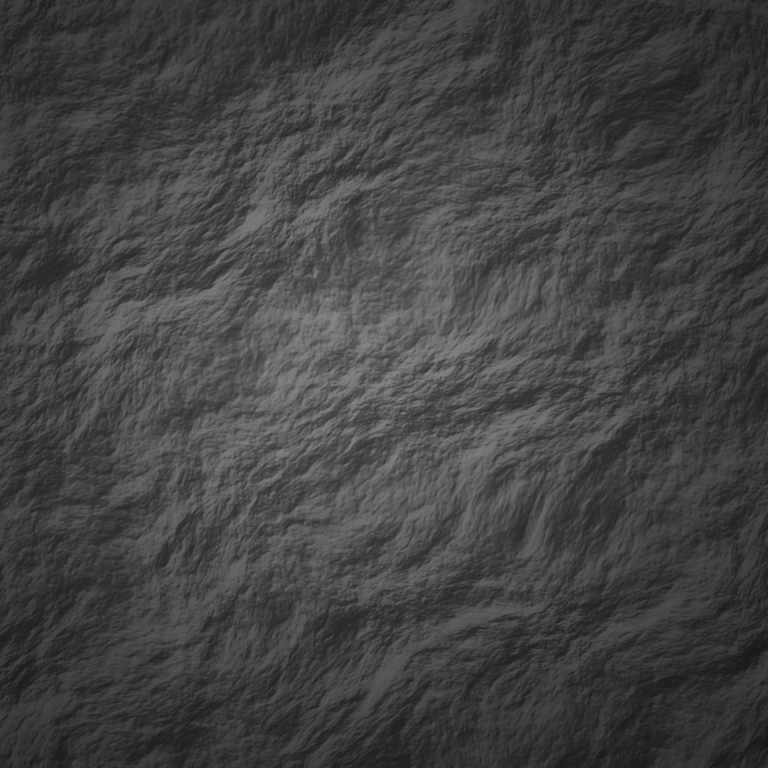
A WebGL 1 fragment shader for this texture:

```glsl
precision highp float;
// Dark rough stone: a creased fractal height field, stretched along a diagonal
// grain, is lit from the upper left. Its slope towards the light sets the
// tone, and a soft pool of light brightens the middle over dim borders.

uniform vec2 u_resolution;

const vec3 STONE_TINT = vec3(1.008, 0.996, 0.998);
const float EDGE_TONE = 0.150;       // brightness far from the pool of light
const float POOL_TONE = 0.385;       // brightness at its centre
const vec2 POOL_CENTRE = vec2(0.45, 0.53);
const vec2 POOL_FALLOFF = vec2(4.6, 5.6);
const float GRAIN_ANGLE = 0.64;      // direction of the ridges, in radians
const float GRAIN_STRETCH = 0.78;    // frequency along the grain
const float BASE_FREQUENCY = 7.0;    // coarsest lumps across the canvas
const float OCTAVE_GAIN = 0.51;
const float CREASE = 0.45;           // 0 smooth lumps, 1 sharp folds
const float WARP_FREQUENCY = 5.0;
const float WARP_AMOUNT = 0.045;
const float SLOPE_STEP = 0.0021;     // distance between height samples
const float SLOPE_GAIN = 0.47;
const float RELIEF_CONTRAST = 0.47;
const int OCTAVES = 6;

// Pseudo-random unit vector for a lattice cell
vec2 cellGradient(vec2 cell) {
  vec3 k = fract(vec3(cell.xyx) * vec3(0.1031, 0.1030, 0.0973));
  k += dot(k, k.yzx + 33.33);
  float angle = 6.28318 * fract((k.x + k.y) * k.z);
  return vec2(cos(angle), sin(angle));
}

// Gradient noise with smooth second derivatives
float gradientNoise(vec2 p) {
  vec2 i = floor(p);
  vec2 f = p - i;
  vec2 u = f * f * f * (f * (f * 6.0 - 15.0) + 10.0);
  float a = dot(cellGradient(i), f);
  float b = dot(cellGradient(i + vec2(1.0, 0.0)), f - vec2(1.0, 0.0));
  float c = dot(cellGradient(i + vec2(0.0, 1.0)), f - vec2(0.0, 1.0));
  float d = dot(cellGradient(i + vec2(1.0, 1.0)), f - vec2(1.0, 1.0));
  return mix(mix(a, b, u.x), mix(c, d, u.x), u.y);
}

mat2 rotation(float angle) {
  float c = cos(angle);
  float s = sin(angle);
  return mat2(c, -s, s, c);
}

// Fractal height; x runs along the grain, y across it
float stoneHeight(vec2 p) {
  vec2 bend = vec2(gradientNoise(p * WARP_FREQUENCY + 17.0),
                   gradientNoise(p * WARP_FREQUENCY + 43.0));
  vec2 q = (p + WARP_AMOUNT * bend) * vec2(GRAIN_STRETCH, 1.0);
  q = q * BASE_FREQUENCY + 80.0;
  mat2 turn = rotation(0.9);
  float amplitude = 1.0 / BASE_FREQUENCY;
  float height = 0.0;
  for (int i = 0; i < OCTAVES; i++) {
    float lump = gradientNoise(q);
    height += amplitude * mix(lump, -abs(lump), CREASE);
    q = turn * q * 2.0 + 11.7;
    amplitude *= OCTAVE_GAIN;
  }
  return height;
}

void main() {
  vec2 uv = gl_FragCoord.xy / u_resolution;
  vec2 p = gl_FragCoord.xy / u_resolution.y;

  // Slope facing the light, which shines across the grain
  vec2 grain = rotation(GRAIN_ANGLE) * p;
  vec2 towardLight = vec2(-0.12, 0.99) * SLOPE_STEP * 0.5;
  float slope = (stoneHeight(grain - towardLight)
               - stoneHeight(grain + towardLight)) / SLOPE_STEP;
  slope *= SLOPE_GAIN;
  float relief = slope / sqrt(1.0 + slope * slope);

  // Pool of light
  vec2 away = uv - POOL_CENTRE;
  float pool = exp(-dot(away * away, POOL_FALLOFF));
  float tone = mix(EDGE_TONE, POOL_TONE, pool);

  vec3 colour = STONE_TINT * tone * (1.0 + RELIEF_CONTRAST * relief);
  gl_FragColor = vec4(colour, 1.0);
}
```
